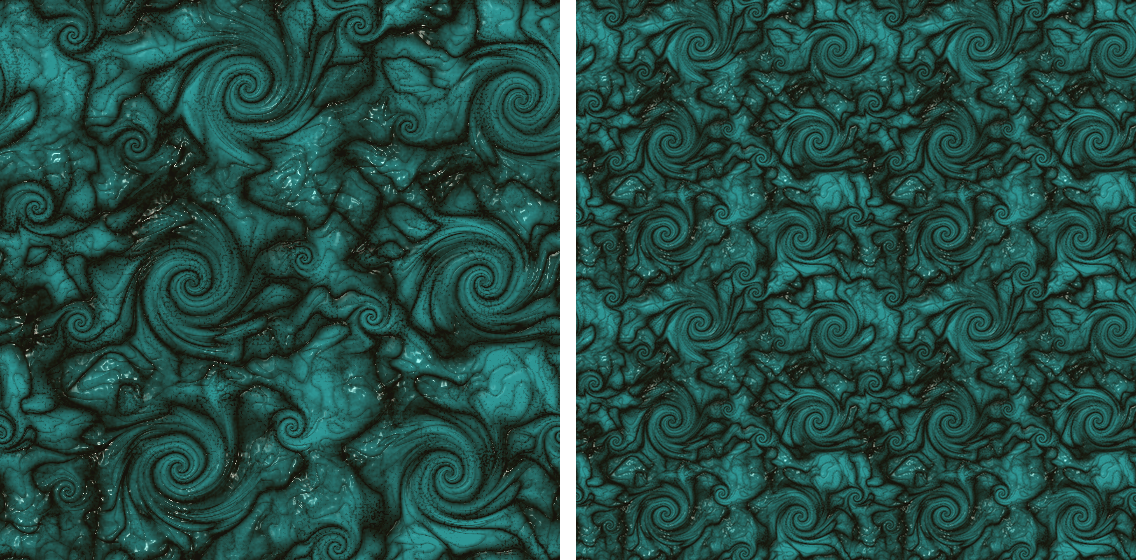
Left: one tile. Right: repeated 2 by 2.
This texture is drawn by a WebGL 2 fragment shader. Its source:

```glsl
#version 300 es
precision highp float;
// Glossy teal relief: puffy lumps split by dark beaded cracks and wound into spirals.
// Folded gradient noise makes the lumps, wrapped swirl centres twist its domain,
// and the slope of the resulting height gives shading and wet glints.
uniform vec2 u_resolution;
out vec4 fragColor;

float hash(vec2 p) {
  return fract(sin(dot(p, vec2(127.1, 311.7))) * 43758.5453);
}

// Gradient of one lattice corner, wrapped to the period, times its offset.
float corner(vec2 cell, vec2 offset, vec2 period) {
  float angle = 6.28318 * hash(floor(mod(cell + 0.5, period)) + period * 0.37);
  return dot(vec2(cos(angle), sin(angle)), offset);
}

// Gradient noise with a whole number of cells across the unit tile.
float noise(vec2 p, vec2 period) {
  p *= period;
  vec2 i = floor(p), f = p - i;
  vec2 w = f * f * f * (f * (f * 6.0 - 15.0) + 10.0);
  vec2 x = vec2(1, 0), y = vec2(0, 1);
  float low = mix(corner(i, f, period), corner(i + x, f - x, period), w.x);
  float high = mix(corner(i + y, f - y, period), corner(i + 1.0, f - 1.0, period), w.x);
  return 1.4 * mix(low, high, w.y);
}

float wetness(vec2 p) {
  return smoothstep(-0.15, 0.35, noise(p, vec2(4, 5)) + 0.3 * noise(p, vec2(13)));
}

// Twists q around one centre and carves spiral grooves: x main, y fine, z mask.
void swirl(vec2 p, vec2 centre, float radius, float turn, bool large, inout vec2 q, inout vec3 groove) {
  vec2 d = fract(p - centre + 0.5) - 0.5;
  float r = length(d) / radius;
  if (r > 1.4) return;
  float k = 1.0 - r / 1.4, twist = 5.0 * k * k;
  float c = cos(twist), s = sin(twist);
  q += mat2(c, s, -s, c) * d - d;
  float phase = atan(d.y, d.x + 1e-6) - 4.0 * log(r + 0.07) + turn;
  float mask = 0.9 * (1.0 - smoothstep(0.5, 1.05, r));
  float open = smoothstep(0.02, 0.12, r);
  float arm = mix(0.1, 0.3 * abs(sin(phase)), open);
  float strand = large ? mix(0.3, 0.12 + 0.3 * abs(sin(3.0 * phase)), open) : 0.36;
  groove = mix(groove, vec3(arm, strand, 1.0), mask);
}

// Three rows of two large swirls, each with two small companions.
void swirls(vec2 p, inout vec2 q, inout vec3 groove) {
  float wobble = 0.9 * noise(p, vec2(9)) + 0.25 * noise(p, vec2(23));
  for (int i = 0; i < 6; i++) {
    vec2 cell = vec2(i % 2, i / 2);
    vec2 rnd = vec2(hash(cell + 3.1), hash(cell + 7.7));
    vec2 centre = (cell + 0.5 + vec2(0.2 * cell.y, 0) + (rnd - 0.5) * vec2(0.3, 0.2)) / vec2(2, 3);
    swirl(p, centre, 0.093 + 0.03 * rnd.y, 6.28 * rnd.x + wobble, true, q, groove);
    for (int side = -1; side <= 1; side += 2) {
      float pick = hash(cell + 11.3 + float(side));
      vec2 shift = float(side) * vec2(0.2, 0.04 + 0.1 * pick);
      swirl(p, centre + shift, 0.032 + 0.014 * pick, 6.28 * pick + wobble, false, q, groove);
    }
  }
}

// Height in x, tone in y.
vec2 surface(vec2 p) {
  vec2 q = p;
  vec3 groove = vec3(0);
  swirls(p, q, groove);

  // Ragged domain for the cracks.
  q += 0.026 * vec2(noise(q, vec2(8)), noise(q, vec2(7, 9)));
  q += 0.013 * vec2(noise(q, vec2(21)), noise(q, vec2(23, 19)));

  float crack = abs(noise(q, vec2(6, 8)));
  float lump = abs(noise(q, vec2(13, 15))) + 0.2 * smoothstep(-0.1, 0.4, noise(q, vec2(3)));
  crack = mix(crack, groove.x, groove.z);
  lump = mix(lump, groove.y, groove.z);

  float body = 1.0 - exp(-6.5 * crack);
  float sub = 1.0 - exp(-5.5 * lump);
  float small = 1.0 - exp(-6.0 * abs(noise(q, vec2(29, 33))));
  small = mix(small, 0.8, 0.6 * groove.z);
  float bead = exp(-crack * crack / 0.0008);
  float wrinkle = 0.6 * noise(q, vec2(37, 41)) - 0.9 * abs(noise(q, vec2(25, 30)));
  wrinkle += 0.3 * noise(p, vec2(79));

  float height = body * (0.5 + 0.4 * sub + 0.18 * small) + 0.16 * bead;
  height += wrinkle * (0.12 + 0.36 * wetness(p)) * (1.0 - 0.5 * groove.z);
  return vec2(height, body * sub * (0.68 + 0.42 * small));
}

void main() {
  vec2 p = gl_FragCoord.xy / u_resolution;
  float e = 0.001;
  vec2 here = surface(p);
  vec2 slope = vec2(surface(p + vec2(e, 0)).x, surface(p + vec2(0, e)).x) - here.x;
  slope *= 0.03 / e;
  slope /= 1.0 + 0.4 * length(slope);

  // Light from the upper left.
  vec3 normal = normalize(vec3(-slope, 1));
  vec3 light = normalize(vec3(-0.35, 0.6, 0.75));
  float diffuse = dot(normal, light) - light.z;
  float shine = pow(max(dot(normal, normalize(light + vec3(0, 0, 1))), 0.0), 80.0);

  // Bright dry patches with pits, duller wet ones with glints.
  float wet = wetness(p);
  float tone = 1.3 * here.y * (0.9 + 0.25 * noise(p, vec2(3, 4))) * mix(1.15, 0.85, wet);
  tone += 0.3 * diffuse - 0.13;
  float pits = smoothstep(0.25, 0.6, noise(p, vec2(240)) + 0.5 * noise(p, vec2(19)));
  tone -= pits * mix(0.32, 0.14, wet) + 0.11 * noise(p, vec2(197));
  vec3 colour = vec3(0.10, 0.15, 0.11) + vec3(0.07, 0.38, 0.41) * min(tone, 1.15);
  colour = max(colour, vec3(0.075, 0.075, 0.05));

  float gloss = 0.15 + 0.7 * wet + 0.5 * (1.0 - smoothstep(0.0, 0.3, here.y));
  gloss *= smoothstep(-0.25, 0.5, noise(p, vec2(14)));
  colour += vec3(0.78, 0.74, 0.72) * shine * gloss;
  fragColor = vec4(colour, 1);
}
```
